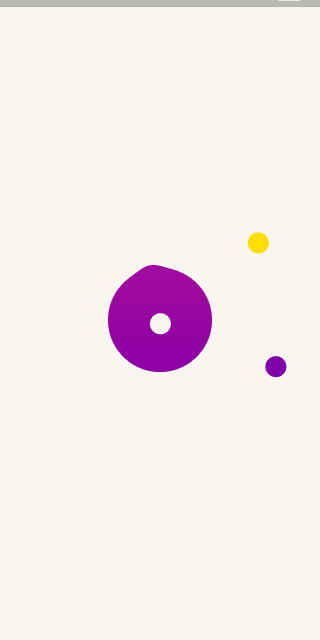
Give the GLSL for this background, as a Shadertoy shader.

```glsl
// A cream page with a purple ring that swells into a soft bump near its top,
// two small satellite dots, and a grey strip along the upper edge.
// Shapes are signed distances in canvas widths, measured from the centre.

#define DISC_RADIUS 0.1627
#define DOT_RADIUS 0.0328
#define BUMP_HEIGHT 0.0112
#define BUMP_ANGLE -0.183
#define BUMP_SPREAD 0.175
#define BAR_HEIGHT 0.0221

const vec3 CREAM = vec3(0.980, 0.965, 0.937);
const vec3 GREY = vec3(0.725, 0.720, 0.695);
const vec3 MAGENTA = vec3(0.630, 0.040, 0.620);
const vec3 PURPLE = vec3(0.560, 0.005, 0.650);
const vec3 VIOLET = vec3(0.500, 0.000, 0.670);
const vec3 YELLOW = vec3(1.000, 0.870, 0.000);

// Coverage of a shape, smoothed over one pixel
float coverage(float dist) {
    return clamp(0.5 - dist * iResolution.x, 0.0, 1.0);
}

float circle(vec2 p, float radius) {
    return length(p) - radius;
}

float roundedBox(vec2 p, vec2 halfSize, float radius) {
    vec2 q = abs(p) - halfSize + radius;
    return length(max(q, 0.0)) + min(max(q.x, q.y), 0.0) - radius;
}

// Circle whose radius grows by a Gaussian around one direction
float bumpedDisc(vec2 p) {
    float angle = atan(p.x, p.y);
    float offset = (angle - BUMP_ANGLE) / BUMP_SPREAD;
    return circle(p, DISC_RADIUS + BUMP_HEIGHT * exp(-0.5 * offset * offset));
}

void mainImage(out vec4 fragColor, in vec2 fragCoord) {
    vec2 p = (fragCoord - 0.5 * iResolution.xy) / iResolution.x;
    float fromTop = (iResolution.y - fragCoord.y) / iResolution.x;
    vec3 color = CREAM;

    // Central ring with a vertical gradient
    float ring = max(bumpedDisc(p), -circle(p - vec2(0.0013, -0.0117), DOT_RADIUS));
    vec3 ringColor = mix(PURPLE, MAGENTA, smoothstep(-DISC_RADIUS, DISC_RADIUS, p.y));
    color = mix(color, ringColor, coverage(ring));

    // Satellite dots
    color = mix(color, YELLOW, coverage(circle(p - vec2(0.3073, 0.2409), DOT_RADIUS)));
    color = mix(color, VIOLET, coverage(circle(p - vec2(0.3622, -0.1458), DOT_RADIUS)));

    // Top strip and the pale tab peeking over its edge
    color = mix(color, GREY, coverage(fromTop - BAR_HEIGHT));
    float tab = roundedBox(vec2(p.x - 0.4036, fromTop + 0.008), vec2(0.038, 0.0104), 0.008);
    color = mix(color, CREAM, coverage(tab));

    fragColor = vec4(color, 1.0);
}
```
